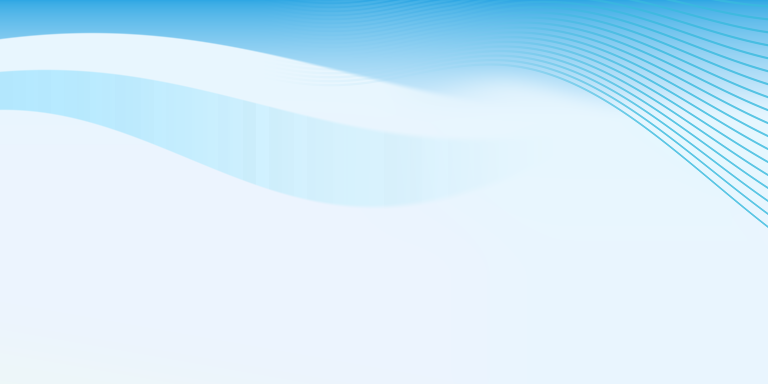
Write a WebGL 1 fragment shader that draws this background.

```glsl
precision highp float;
uniform vec2 u_resolution;

float hash(float n) {
  return fract(sin(n * 127.1) * 43758.5453);
}

// Half-cosine swell that starts at "top" and sinks by "drop"
float swell(float x, float crest, float top, float drop, float freq) {
  return top + 0.5 * drop * (1.0 - cos(freq * (x - crest)));
}

// Coverage of the region below a curve, depth measured downward
float below(float depth, float edge, float soft) {
  return smoothstep(-soft, soft, depth - edge);
}

// Lowest strand of the line mesh
float meshBase(float x) {
  float d = x - 0.64;
  return d < 0.0 ? swell(d, 0.0, 0.168, 0.054, 15.0)
                 : swell(d, 0.0, 0.168, 0.62, 5.4);
}

void main() {
  vec2 uv = gl_FragCoord.xy / u_resolution;
  float x = uv.x;
  float depth = 1.0 - uv.y;
  float pixel = 1.0 / u_resolution.y;

  // Pale ground: cyan haze on the right, faint green in the lower left
  vec3 ground = vec3(0.925, 0.955, 0.995);
  float haze = smoothstep(0.4, 0.75, x) * (1.0 - smoothstep(0.4, 0.72, depth));
  ground = mix(ground, vec3(0.9, 0.967, 0.995), haze);
  float corner = smoothstep(0.75, 1.05, depth - 0.35 * x);
  ground = mix(ground, vec3(0.93, 0.968, 0.972), corner);

  // Sky gradient
  float fall = pow(clamp(depth / 0.32, 0.0, 1.0), 0.7);
  vec3 sky = mix(vec3(0.17, 0.65, 0.89), vec3(0.91, 0.96, 1.0), fall);
  vec3 color = mix(sky, ground, smoothstep(0.22, 0.36, depth));

  // Soft light beneath the mesh crest
  float crestLight = smoothstep(0.0, 0.08, depth - meshBase(x))
                   * smoothstep(0.52, 0.68, x);
  color = mix(color, vec3(0.91, 0.965, 0.995), 0.7 * crestLight);

  // Ribbon edges
  float whiteTop = swell(x, 0.12, 0.086, 0.214, 4.62);
  float blueTop = swell(x, 0.06, 0.182, 0.181, 5.6);
  float blueBottom = swell(x, 0.005, 0.286, 0.253, 6.54);
  float soft = pixel + 0.012 * smoothstep(0.3, 0.7, x);

  // White ribbon and everything under it
  float whiteFade = 1.0 - smoothstep(0.48, 0.74, x);
  vec3 white = mix(vec3(0.91, 0.965, 0.995), ground, smoothstep(0.2, 0.5, depth));
  color = mix(color, white, below(depth, whiteTop, soft) * whiteFade);

  // Blue ribbon with faint vertical stripes
  float blueFade = 1.0 - smoothstep(0.45, 0.76, x);
  vec3 blue = mix(vec3(0.71, 0.915, 1.0), vec3(0.84, 0.945, 0.99),
                  smoothstep(0.0, 0.5, x));
  blue += 0.016 * (hash(floor(x * 60.0)) - 0.5);
  float ribbon = below(depth, blueTop, soft) * (1.0 - below(depth, blueBottom, soft));
  color = mix(color, blue, ribbon * blueFade);

  // Line mesh: strands fan out toward the right edge
  float spread = clamp((x - 0.586) / 0.414, 0.0, 1.0);
  float spacing = 0.0104 + 0.0234 * pow(spread, 1.5);
  float strand = (meshBase(x) - depth) / spacing;
  float gap = abs(fract(strand + 0.5) - 0.5) * spacing;
  float line = 1.0 - smoothstep(0.0012, 0.0012 + 1.3 * pixel, gap);
  line *= step(-0.5, strand) * (1.0 - step(21.5, strand));
  float strength = 0.16 * smoothstep(0.32, 0.5, x) + 0.64 * smoothstep(0.62, 0.88, x);
  vec3 lineColor = mix(vec3(0.62, 0.85, 0.96), vec3(0.22, 0.73, 0.87),
                       smoothstep(0.5, 0.75, x));
  color = mix(color, lineColor, line * strength);

  gl_FragColor = vec4(color, 1.0);
}
```
